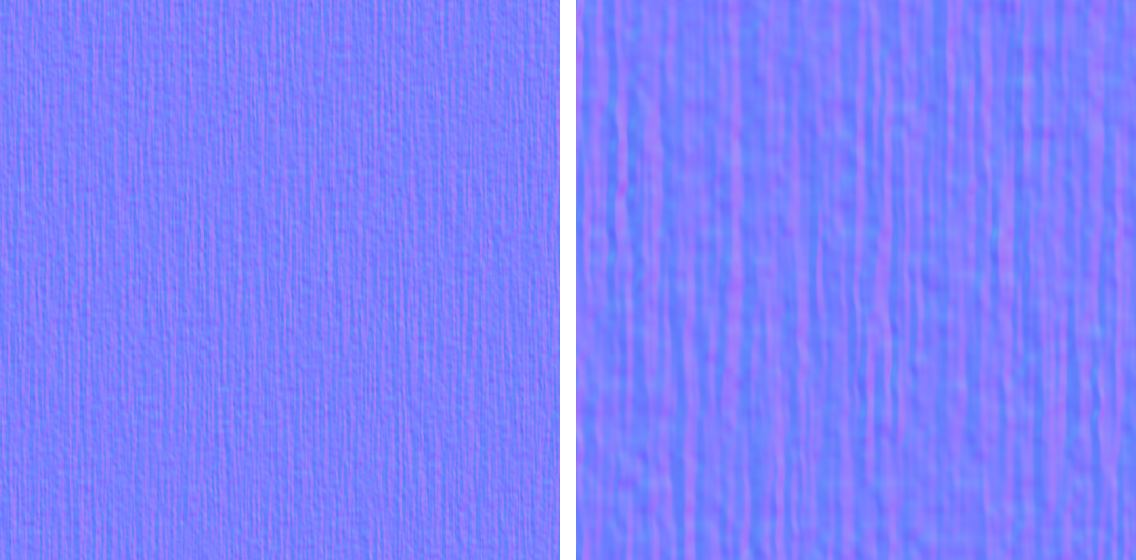
Left: the whole. Right: its middle third, enlarged.
This texture map is drawn by a Shadertoy shader. Its source:

```glsl
// Tangent-space normal map of a surface with fine vertical grain and small bumps.

const float SAMPLE_STEP = 0.0012;  // half width of the slope filter, in canvas units
const float GRAIN_SLOPE = 0.31;
const float BUMP_SLOPE = 0.062;
const float SLOPE_LIMIT = 0.28;    // steepest sideways flank
const float PINK_SKEW = 0.5;       // right-facing slopes are steeper than left-facing
const float SIDE_TILT = 0.027;

float hash(vec2 p) {
    vec3 q = fract(vec3(p.xyx) * 0.1031);
    q += dot(q, q.yzx + 33.33);
    return fract((q.x + q.y) * q.z);
}

vec2 quintic(vec2 t) {
    return t * t * t * (t * (t * 6.0 - 15.0) + 10.0);
}

float valueNoise(vec2 p) {
    vec2 cell = floor(p);
    vec2 w = quintic(fract(p));
    float low = mix(hash(cell), hash(cell + vec2(1.0, 0.0)), w.x);
    float high = mix(hash(cell + vec2(0.0, 1.0)), hash(cell + vec2(1.0)), w.x);
    return mix(low, high, w.y);
}

// Smooth random value along one column; each column has its own vertical shift.
float columnValue(float column, float y) {
    float shifted = y + 7.0 * hash(vec2(column, 91.0));
    float row = floor(shifted);
    float w = smoothstep(0.0, 1.0, shifted - row);
    return mix(hash(vec2(column, row)), hash(vec2(column, row + 1.0)), w);
}

// Long fibres: neighbouring columns blended across x.
float fibreNoise(vec2 p) {
    float column = floor(p.x);
    float w = quintic(vec2(p.x - column)).x;
    return mix(columnValue(column, p.y), columnValue(column + 1.0, p.y), w);
}

// Dividing by the frequency gives every layer a comparable slope.
float grainLayer(vec2 p, vec2 frequency, float seed) {
    return fibreNoise(p * frequency + seed) / frequency.x;
}

float bumpLayer(vec2 p, vec2 frequency, float seed) {
    return valueNoise(p * frequency + seed) / frequency.y;
}

float surfaceHeight(vec2 p) {
    // Wobble the fibre edges
    float wobble = valueNoise(p * vec2(90.0, 75.0) + 11.0) - 0.5;
    vec2 q = p + vec2(0.0018 * wobble, 0.0);

    float grain = grainLayer(q, vec2(149.0, 9.0), 23.7)
                + grainLayer(q, vec2(203.0, 13.0), 141.3)
                + grainLayer(q, vec2(267.0, 19.0), 307.9);

    float bumps = bumpLayer(p, vec2(101.0, 67.0), 53.1)
                + bumpLayer(p, vec2(173.0, 121.0), 211.6);

    // Patches where the grain fades and the bumps show through
    float patchMask = smoothstep(0.15, 0.7, valueNoise(p * vec2(29.0, 11.0) + 71.0));
    return GRAIN_SLOPE * mix(0.6, 1.0, patchMask) * (grain - 0.0077) + BUMP_SLOPE * bumps;
}

vec2 surfaceSlope(vec2 p, float stepSize) {
    vec2 e = vec2(stepSize, 0.0);
    float dx = surfaceHeight(p - e.xy) - surfaceHeight(p + e.xy);
    float dy = surfaceHeight(p - e.yx) - surfaceHeight(p + e.yx);
    return vec2(dx, dy) / (2.0 * stepSize);
}

// Soft limit on steepness, leaning towards the positive side.
float shapeFlank(float slope, float limit, float skew) {
    float limited = limit * tanh(slope / limit);
    return limited + skew * limited * limited;
}

vec3 encodeNormal(vec2 slope) {
    return normalize(vec3(slope, 1.0)) * 0.5 + 0.5;
}

void mainImage(out vec4 fragColor, in vec2 fragCoord) {
    vec2 p = fragCoord / iResolution.y;
    vec2 slope = surfaceSlope(p, SAMPLE_STEP);
    slope.x = shapeFlank(slope.x, SLOPE_LIMIT, PINK_SKEW) - SIDE_TILT;
    fragColor = vec4(encodeNormal(slope), 1.0);
}
```
